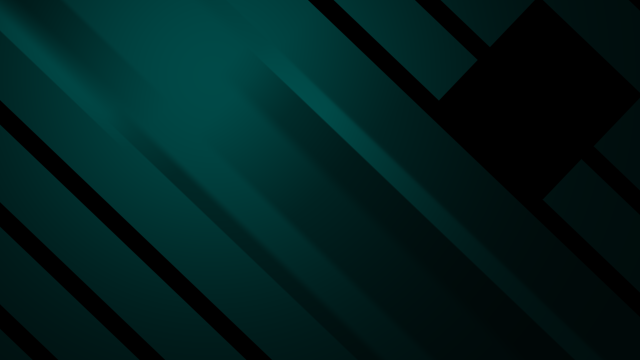
This background is drawn by a Shadertoy shader. Its source:

```glsl
const vec3 TINT = vec3(0.0, 1.0, 0.97);
const float FLOOR_LIGHT = 0.045;
const float GLOW_LIGHT = 0.245;
const vec2 GLOW_CENTRE = vec2(0.59, 0.79);
const float GLOW_RADIUS = 0.635;

const float SLOPE = 0.955;          // fall of the diagonals
const float BAR_PERIOD = 0.2836;
const float BAR_WIDTH = 0.068;
const float LEFT_START = 0.278;     // first bar of the lower left group
const float RIGHT_START = 0.817;    // first bar of the upper right group
const float RIGHT_GAP = 2.0;        // index of the bar left out
const vec2 BLOCK_ALONG = vec2(1.486, 2.037);
const vec2 BLOCK_ACROSS = vec2(-1.440, -0.817);

// Linear ramp from 0 at a to 1 at b, in either direction
float ramp(float a, float b, float v) {
    return clamp((v - a) / (b - a), 0.0, 1.0);
}

// Soft window over a range, with a separate blur for each end
float window(float v, vec2 range, vec2 blur) {
    return smoothstep(-blur.x, blur.x, v - range.x)
         * (1.0 - smoothstep(-blur.y, blur.y, v - range.y));
}

// Brightness factor of one diagonal streak; d = (across, along)
float streak(vec2 d, vec2 range, vec2 blur, vec2 fade, float gain) {
    return 1.0 + gain * window(d.x, range, blur) * ramp(fade.x, fade.y, d.y);
}

// Repeated bars growing from v = 0 in the positive direction
float bars(float v, float skipped, float aa) {
    float index = max(floor((v + 0.5 * (BAR_PERIOD - BAR_WIDTH)) / BAR_PERIOD), 0.0);
    float inBar = window(v - index * BAR_PERIOD, vec2(0.0, BAR_WIDTH), vec2(aa));
    return index == skipped ? 0.0 : inBar;
}

void mainImage(out vec4 fragColor, in vec2 fragCoord) {
    vec2 p = fragCoord / iResolution.y;
    float aa = 1.0 / iResolution.y;
    float drop = 1.0 - p.y;
    vec2 d = vec2(drop - SLOPE * p.x, p.x + SLOPE * drop);

    // Round glow
    vec2 q = (p - GLOW_CENTRE) / GLOW_RADIUS;
    float light = FLOOR_LIGHT + GLOW_LIGHT * exp(-dot(q, q));

    // Streaks at the upper left
    light *= streak(d, vec2(0.015, 0.085), vec2(0.035, 0.004), vec2(0.75, 0.10), 0.6);
    light *= streak(d, vec2(-0.165, -0.03), vec2(0.012, 0.03), vec2(0.75, 0.10), -0.3);
    light *= streak(d, vec2(-0.60, -0.53), vec2(0.004, 0.03), vec2(0.90, 0.50), -0.08);

    // Streaks towards the lower right
    light *= streak(d, vec2(-0.016, 0.051), vec2(0.02, 0.004), vec2(0.60, 0.95), -0.35);
    light *= streak(d, vec2(-0.525, -0.15), vec2(0.004, 0.02), vec2(0.90, 1.40), -0.3);
    light *= streak(d, vec2(-0.525, -0.38), vec2(0.004, 0.03), vec2(0.80, 1.10), -0.25);
    light *= streak(d, vec2(-0.60, -0.525), vec2(0.008, 0.004), vec2(0.85, 1.20), 0.25);
    light *= streak(d, vec2(-0.82, -0.60), vec2(0.004, 0.02), vec2(0.90, 1.40), -0.25);

    // Black bars and the solid block
    float dark = bars(d.x - LEFT_START, -1.0, aa);
    dark = max(dark, bars(-d.x - RIGHT_START, RIGHT_GAP, aa));
    float block = window(d.x, BLOCK_ACROSS, vec2(aa)) * window(d.y, BLOCK_ALONG, vec2(aa));
    dark = max(dark, block);

    fragColor = vec4(TINT * light * (1.0 - dark), 1.0);
}
```
